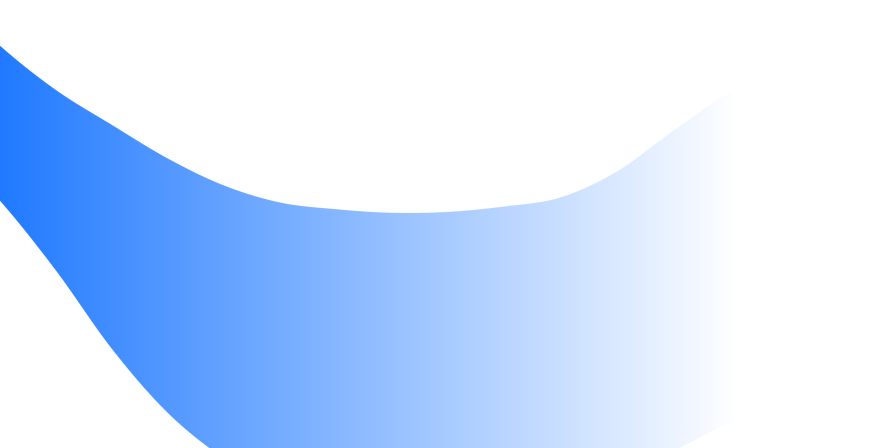
This background is drawn by a Shadertoy shader. Its source:

```glsl
const vec3 PAPER = vec3(1.0);
const vec3 DEEP_BLUE = vec3(0.125, 0.475, 1.0);
const float FADE_END = 1.65;      // where the blue has faded out
const float RIBBON_END = 1.638;   // right limit of the ribbon
const float KNOT_STEP = 0.125;    // spacing of the curve knots
const int KNOTS = 16;

// Knot heights; the first knot lies one step left of the canvas
const float UPPER[KNOTS] = float[KNOTS](
    1.020, 0.898, 0.799, 0.721, 0.646, 0.586, 0.548, 0.533,
    0.525, 0.527, 0.539, 0.559, 0.616, 0.706, 0.792, 0.857);
const float LOWER[KNOTS] = float[KNOTS](
    0.682, 0.552, 0.396, 0.221, 0.078, -0.023, -0.090, -0.120,
    -0.130, -0.130, -0.120, -0.100, -0.062, -0.008, 0.057, 0.128);

// Catmull-Rom curve: height in x, slope in y
vec2 curve(float knots[KNOTS], float x) {
    float s = x / KNOT_STEP + 1.0;
    int i = clamp(int(floor(s)), 1, KNOTS - 3);
    float t = clamp(s - float(i), 0.0, 1.0);
    float p0 = knots[i - 1], p1 = knots[i];
    float p2 = knots[i + 1], p3 = knots[i + 2];
    float a = 0.5 * (p2 - p0);
    float b = p0 - 2.5 * p1 + 2.0 * p2 - 0.5 * p3;
    float c = 0.5 * (p3 - p0) + 1.5 * (p1 - p2);
    float height = p1 + t * (a + t * (b + t * c));
    float slope = (a + t * (2.0 * b + 3.0 * t * c)) / KNOT_STEP;
    return vec2(height, slope);
}

// Approximate signed distance above a curve
float distanceAbove(vec2 p, vec2 edge) {
    return (p.y - edge.x) / sqrt(1.0 + edge.y * edge.y);
}

void mainImage(out vec4 fragColor, in vec2 fragCoord) {
    vec2 p = fragCoord / iResolution.xy * vec2(2.0, 1.0);
    float pixel = 1.0 / iResolution.y;

    // Ribbon between the two curves
    float outside = max(distanceAbove(p, curve(UPPER, p.x)),
                        -distanceAbove(p, curve(LOWER, p.x)));
    outside = max(outside, p.x - RIBBON_END);
    float ribbon = 1.0 - smoothstep(-0.7 * pixel, 0.7 * pixel, outside);

    // Horizontal fade from blue to paper
    vec3 blue = mix(DEEP_BLUE, PAPER, clamp(p.x / FADE_END, 0.0, 1.0));
    fragColor = vec4(mix(PAPER, blue, ribbon), 1.0);
}
```
